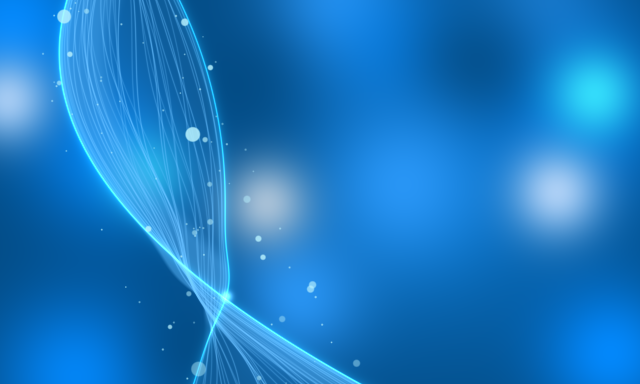
A Shadertoy shader for this background:

```glsl
// Draws a ribbon of glowing strands with drifting sparks over soft blue light spots.

const vec3 DEEP  = vec3(0.01, 0.29, 0.51);
const vec3 MID   = vec3(0.04, 0.46, 0.80);
const vec3 AZURE = vec3(0.01, 0.53, 0.98);
const vec3 SKY   = vec3(0.17, 0.60, 0.98);
const vec3 CYAN  = vec3(0.20, 0.86, 0.98);
const vec3 PALE  = vec3(0.67, 0.81, 0.96);
const vec3 GREY  = vec3(0.68, 0.77, 0.85);
const vec3 HAZE  = vec3(0.33, 0.68, 0.94);
const vec3 SPARK = vec3(0.72, 0.95, 1.00);

float hash(float n) {
    return fract(sin(n * 91.37 + 3.1) * 4375.85);
}

float bell(float x, float width) {
    return exp(-x * x / (width * width));
}

// Blends a soft round light spot into the colour below it.
vec3 spot(vec3 base, vec2 p, vec2 centre, float radius, vec3 tint, float amount) {
    return mix(base, tint, amount * bell(length(p - centre), radius));
}

// The two border curves of the ribbon; x as a function of depth y.
float leftEdge(float y) {
    return 0.174 + y * (-0.29 + 1.055 * y);
}

float rightEdge(float y) {
    return 0.467 + y * (0.482 + y * (-0.531 + 0.086 * y)) + 0.028 * bell(y - 0.75, 0.10);
}

// A strand lies between the borders and sags beside the crossing.
float strandX(float y, float t, float phase) {
    float s = t + 0.09 * sin(5.0 * y + phase) * t * (1.0 - t) * 4.0;
    float sag = 0.07 * 4.0 * t * (1.0 - t) * bell(y - 0.76, 0.13);
    return mix(leftEdge(y), rightEdge(y), s) - sag;
}

float strandDistance(vec2 p, float t, float phase) {
    float x = strandX(p.y, t, phase);
    float slope = (strandX(p.y + 0.01, t, phase) - x) / 0.01;
    return abs(p.x - x) / sqrt(1.0 + slope * slope);
}

float disc(vec2 p, vec2 centre, float radius, float pixel) {
    return smoothstep(radius + pixel, radius - pixel, length(p - centre));
}

vec3 background(vec2 p) {
    vec3 c = spot(DEEP, p, vec2(1.13, 0.50), 0.42, MID, 0.9);
    c = spot(c, p, vec2(1.50, 0.28), 0.26, AZURE, 0.75);
    c = spot(c, p, vec2(0.03, 0.06), 0.23, AZURE, 1.0);
    c = spot(c, p, vec2(0.20, 0.98), 0.21, AZURE, 0.95);
    c = spot(c, p, vec2(0.28, 0.40), 0.21, AZURE, 0.85);
    c = spot(c, p, vec2(0.88, 0.00), 0.20, SKY, 0.85);
    c = spot(c, p, vec2(1.03, 0.12), 0.18, AZURE, 0.5);
    c = spot(c, p, vec2(1.40, 0.00), 0.18, SKY, 0.5);
    c = spot(c, p, vec2(1.24, 0.17), 0.17, DEEP, 0.8);
    c = spot(c, p, vec2(0.62, 0.22), 0.17, DEEP, 0.8);
    c = spot(c, p, vec2(1.05, 0.48), 0.19, SKY, 0.9);
    c = spot(c, p, vec2(0.78, 0.77), 0.17, SKY, 0.9);
    c = spot(c, p, vec2(0.50, 0.90), 0.14, DEEP, 0.7);
    c = spot(c, p, vec2(1.59, 0.92), 0.18, AZURE, 1.0);
    c = spot(c, p, vec2(0.38, 0.45), 0.10, CYAN, 0.65);
    c = spot(c, p, vec2(0.02, 0.26), 0.11, PALE, 0.95);
    c = spot(c, p, vec2(0.695, 0.53), 0.11, GREY, 0.95);
    c = spot(c, p, vec2(1.45, 0.50), 0.115, PALE, 1.0);
    return spot(c, p, vec2(1.548, 0.245), 0.105, CYAN, 1.0);
}

vec3 ribbon(vec3 c, vec2 p, float pixel) {
    float a = leftEdge(p.y), b = rightEdge(p.y);

    // Translucent veil, denser along the left border curve.
    float low = min(a, b) - 0.06 * bell(p.y - 0.75, 0.10);
    float inside = smoothstep(-0.006, 0.008, p.x - low) * smoothstep(-0.006, 0.008, max(a, b) - p.x);
    float dense = smoothstep(0.16, 0.09, abs(p.x - a));
    c = mix(c, HAZE, inside * (0.14 + 0.38 * dense));

    // Fine strands, crowded towards the left border.
    float width = max(0.0016, 0.8 * pixel);
    for (int i = 0; i < 42; i++) {
        float n = float(i);
        float t = pow((n + hash(n)) / 42.0, 1.35);
        float line = bell(strandDistance(p, t, 6.28 * hash(n + 50.0)), width);
        c = mix(c, HAZE + 0.12, line * (0.15 + 0.3 * hash(n + 90.0)));
    }

    // Bright borders and the flare where they cross.
    float da = strandDistance(p, 0.0, 0.0), db = strandDistance(p, 1.0, 0.0);
    float core = bell(da, width) + bell(db, width);
    float halo = exp(-da / 0.010) + exp(-db / 0.010);
    c += CYAN * (0.20 * halo + 0.38 * core);
    return c + SPARK * 0.6 * bell(length(p - vec2(0.592, 0.772)), 0.013);
}

vec3 sparks(vec3 c, vec2 p, float pixel) {
    for (int i = 0; i < 80; i++) {
        float n = float(i) + 200.0;
        float y = hash(n);
        float x = mix(leftEdge(y), rightEdge(y), 0.5) + 0.5 * (hash(n + 0.37) - 0.5);
        float radius = i < 20 ? mix(0.005, 0.010, hash(n + 0.71)) : mix(0.0012, 0.0025, hash(n + 0.71));
        c = mix(c, SPARK, disc(p, vec2(x, y), radius, pixel) * mix(0.4, 0.85, hash(n + 0.53)));
    }
    // Three large discs.
    c = mix(c, SPARK, 0.80 * disc(p, vec2(0.167, 0.043), 0.018, pixel));
    c = mix(c, SPARK, 0.85 * disc(p, vec2(0.502, 0.350), 0.019, pixel));
    return mix(c, SPARK, 0.45 * disc(p, vec2(0.517, 0.961), 0.019, pixel));
}

void mainImage(out vec4 fragColor, in vec2 fragCoord) {
    // Units of canvas height, with y as the depth below the top.
    float pixel = 1.0 / iResolution.y;
    vec2 p = vec2(fragCoord.x, iResolution.y - fragCoord.y) * pixel;
    vec3 c = sparks(ribbon(background(p), p, pixel), p, pixel);
    fragColor = vec4(clamp(c, 0.0, 1.0), 1.0);
}
```
